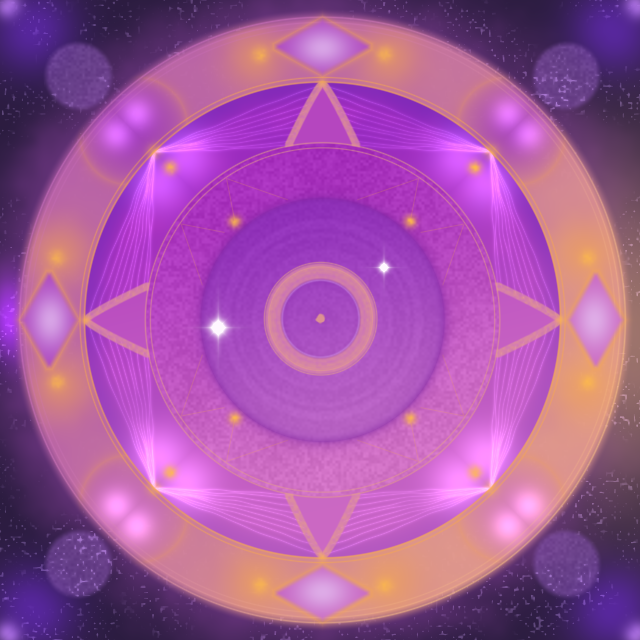
Give the GLSL for this background, as a three.js fragment shader.

```glsl
varying vec2 vUv;

const vec2 CENTER = vec2(0.504, 0.5);
const float EDGE = 0.0018;
const float OUTER_R = 0.475;
const float PETAL_R = 0.371;
const float INNER_R = 0.276;
const float DISC_R = 0.190;
const float CORE_R = 0.074;
const int STRANDS = 9;

const vec3 NIGHT = vec3(0.17, 0.11, 0.25);
const vec3 PLUM = vec3(0.40, 0.20, 0.48);
const vec3 OLIVE = vec3(0.66, 0.50, 0.42);
const vec3 INDIGO = vec3(0.38, 0.16, 0.70);
const vec3 VIOLET = vec3(0.57, 0.16, 0.74);
const vec3 MAGENTA = vec3(0.65, 0.18, 0.74);
const vec3 ORCHID = vec3(0.82, 0.45, 0.77);
const vec3 ROSE = vec3(0.74, 0.40, 0.66);
const vec3 PEACH = vec3(0.90, 0.62, 0.54);
const vec3 GOLD = vec3(0.97, 0.66, 0.30);
const vec3 LILAC = vec3(0.84, 0.62, 0.93);

float hash(vec2 p) {
  vec3 h = fract(vec3(p.xyx) * 0.1031);
  h += dot(h, h.yzx + 33.33);
  return fract((h.x + h.y) * h.z);
}

float noise(vec2 p) {
  vec2 i = floor(p), f = fract(p);
  f = f * f * (3.0 - 2.0 * f);
  return mix(mix(hash(i), hash(i + vec2(1, 0)), f.x),
             mix(hash(i + vec2(0, 1)), hash(i + vec2(1, 1)), f.x), f.y);
}

float fbm(vec2 p) {
  return 0.55 * noise(p) + 0.3 * noise(p * 2.1 + 7.0) + 0.15 * noise(p * 4.3 + 19.0);
}

float inside(float d, float soft) { return 1.0 - smoothstep(-soft, soft, d); }
float line(float d, float w) { return inside(abs(d) - w, EDGE); }
float glow(vec2 p, float size) { return exp(-dot(p, p) / (size * size)); }

float segment(vec2 p, vec2 a, vec2 b) {
  vec2 ab = b - a;
  return length(p - a - ab * clamp(dot(p - a, ab) / dot(ab, ab), 0.0, 1.0));
}

float star(vec2 p, float size) {
  vec2 a = abs(p) / size, d = abs(vec2(p.x + p.y, p.x - p.y)) / size;
  float rays = exp(-a.x * 14.0 - a.y * 2.2) + exp(-a.y * 14.0 - a.x * 3.0);
  rays += 0.5 * (exp(-d.x * 14.0 - d.y * 3.5) + exp(-d.y * 14.0 - d.x * 3.5));
  return rays + 1.2 * glow(p, size * 0.28);
}

void main() {
  vec2 p = vUv - CENTER;
  vec2 q = abs(p);
  vec2 f = vec2(max(q.x, q.y), min(q.x, q.y));
  float r = length(p);
  float warm = smoothstep(-0.38, 0.48, p.x * 0.85 - p.y * 0.6);
  float low = smoothstep(0.3, -0.32, p.y - p.x * 0.25);
  float cloud = fbm(vUv * 14.0);
  float grain = noise(vUv * 230.0);

  // Dark surround with corner orbs and side glows
  vec3 col = mix(NIGHT, PLUM, smoothstep(0.62, 0.47, r + 0.06 * cloud));
  col = mix(col, OLIVE, 0.85 * glow((p - vec2(0.49, -0.02)) * vec2(1.0, 0.5), 0.13));
  col = mix(col, INDIGO, 0.8 * glow(f - vec2(0.455, 0.45), 0.065));
  float orb = length(f - vec2(0.38, 0.382)) - 0.052;
  col = mix(col, vec3(0.46, 0.27, 0.62), 0.6 * inside(orb, 0.006));
  float specks = smoothstep(0.7, 1.0, grain) * smoothstep(0.4, 0.7, cloud);
  col += 0.3 * specks * vec3(0.7, 0.6, 0.8) + 0.06 * grain * inside(orb, 0.006);
  col += LILAC * 0.45 * glow(f - vec2(0.493, 0.49), 0.018);
  col += vec3(0.35, 0.05, 0.55) * glow((p + vec2(0.49, 0.0)) * vec2(1.0, 0.5), 0.03);

  // Broad outer band
  vec3 band = mix(ROSE, PEACH, warm * 0.9 + 0.25 * (cloud - 0.5));
  band = mix(band, GOLD, 0.55 * glow(f - vec2(0.41, 0.105), 0.05));
  band = mix(band, mix(VIOLET, ORCHID, low), 0.75 * glow(f - vec2(0.305, 0.295), 0.062));
  band += 0.35 * LILAC * glow(f - vec2(0.322, 0.29), 0.024);
  float halo = length((f - vec2(0.305, 0.295)) * vec2(1.0, 0.9)) - 0.075;
  band = mix(band, GOLD, 0.3 * exp(-abs(halo) * 130.0));
  col = mix(col, band, 0.96 * inside(r - OUTER_R, 0.012));
  float rims = line(r - 0.473, 0.001) + 0.7 * line(r - 0.465, 0.0007) + 0.5 * line(r - 0.457, 0.0006);
  col = mix(col, mix(ORCHID, vec3(1.0, 0.77, 0.52), warm), min(rims, 1.0) * 0.6);

  // Four pointed lenses in the band
  float lens = length(vec2(abs(f.x - 0.427), f.y + 0.045)) - 0.116;
  lens = max(lens, abs(f.x - 0.427) + f.y * 0.55 - 0.041);
  vec3 lensCol = mix(VIOLET, ORCHID, 0.4 + 0.5 * warm);
  lensCol = mix(lensCol, vec3(0.9, 0.76, 0.95), 0.75 * glow((f - vec2(0.425, 0.0)) * vec2(1.0, 0.7), 0.03));
  col = mix(col, lensCol, inside(lens, 0.005));
  col = mix(col, GOLD, 0.4 * exp(-abs(lens - 0.006) * 240.0));

  // Petal annulus with fanned strands
  vec3 petals = mix(mix(VIOLET, MAGENTA, cloud), ORCHID, low * 0.75);
  petals = mix(petals, INDIGO, 0.4 * smoothstep(0.33, 0.37, r) * (1.0 - 0.6 * low));
  float along = clamp(f.y / 0.265, 0.0, 1.0);
  for (int i = 0; i < STRANDS; i++) {
    float n = float(i);
    float path = mix(0.278 + 0.011 * n, 0.262, pow(along, 0.65 + 0.06 * n));
    path += 0.004 * (noise(vec2(f.y * 30.0, n * 5.0)) - 0.5);
    petals += LILAC * 0.2 * exp(-abs(f.x - path) * 650.0) * (0.4 + 0.6 * cloud);
  }
  petals += 0.3 * LILAC * glow(f - vec2(0.255, 0.215), 0.045);
  float leg = f.y - 0.052 * pow(clamp((PETAL_R - f.x) / 0.095, 0.0, 1.0), 0.85);
  petals = mix(petals, mix(MAGENTA, ORCHID, 0.35 + 0.5 * low), inside(leg, 0.002));
  float lace = inside(abs(leg) - 0.0065, 0.002);
  petals = mix(petals, mix(ORCHID, PEACH, 0.35 + 0.65 * grain), 0.75 * lace);
  col = mix(col, petals, inside(r - PETAL_R, EDGE));
  col = mix(col, GOLD, 0.65 * min(line(r - 0.372, 0.001) + line(r - 0.379, 0.0007), 1.0));

  // Inner field and its thin chords
  vec3 field = mix(MAGENTA, ORCHID, low) + 0.07 * (grain - 0.5) + 0.05 * (cloud - 0.5);
  float chord = min(segment(f, vec2(0.221, 0.15), vec2(0.188, 0.055)), segment(f, vec2(0.221, 0.15), vec2(0.154, 0.137)));
  field = mix(field, GOLD, 0.35 * line(chord, 0.0003));
  col = mix(col, field, inside(r - INNER_R, EDGE));
  col = mix(col, PEACH, 0.7 * min(line(r - 0.277, 0.0008) + line(r - 0.269, 0.0006), 1.0));

  // Shaded disc and banded core
  vec3 disc = mix(vec3(0.55, 0.17, 0.73), vec3(0.76, 0.43, 0.78), low);
  disc += 0.03 * (noise(vec2(r * 150.0, 3.0)) - 0.5) + 0.03 * (grain - 0.5);
  col = mix(col, disc, inside(r - DISC_R, 0.004));
  col = mix(col, vec3(0.48, 0.13, 0.62), 0.5 * exp(-abs(r - DISC_R) * 130.0));
  float core = length(p + vec2(0.003, -0.002));
  float ripple = noise(vec2(core * 420.0, 8.0));
  vec3 coreCol = mix(ORCHID, PEACH, 0.25 + 0.5 * ripple + 0.25 * grain);
  col = mix(col, coreCol, 0.8 * inside(abs(core - CORE_R) - 0.012, 0.003));
  col = mix(col, PEACH, 0.7 * (line(core - 0.088, 0.0007) + line(core - 0.081, 0.0006)));
  col = mix(col, LILAC, 0.4 * line(core - 0.06, 0.0012));
  col = mix(col, PEACH, 0.85 * inside(core - 0.006 - 0.002 * grain, 0.002));

  // Gold sparks and white stars
  vec2 spark = vec2(0.154, 0.137);
  if (q.y > q.x) spark = f;
  float sparks = glow(q - vec2(0.137, 0.154), 0.009) + glow(f - vec2(0.238, 0.238), 0.010);
  sparks += 0.75 * glow(f - vec2(0.415, 0.097), 0.012) + 0.6 * glow(f - vec2(0.37, 0.0), 0.007);
  sparks += 0.6 * glow(f - vec2(0.263, 0.262), 0.011);
  col = mix(col, vec3(1.0, 0.74, 0.28), min(sparks, 1.0) * (0.7 + 0.3 * grain));
  float shine = star(vUv - vec2(0.341, 0.488), 0.044) + star(vUv - vec2(0.600, 0.582), 0.026);
  col = mix(col, vec3(1.0, 0.97, 1.0), clamp(shine, 0.0, 1.0));

  gl_FragColor = vec4(clamp(col, 0.0, 1.0), 1.0);
}
```
